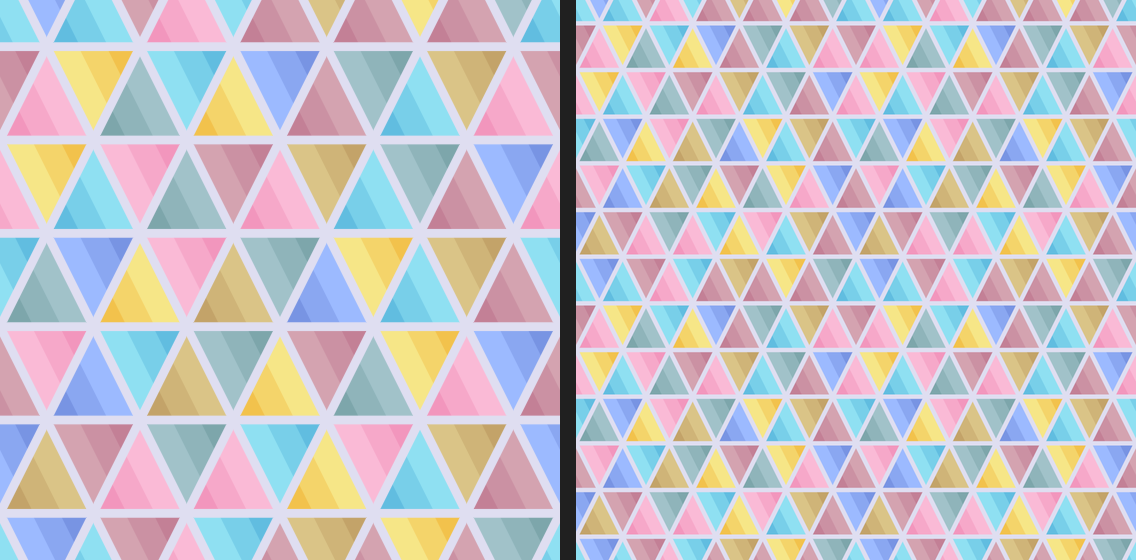
Left: one tile. Right: repeated 2 by 2.
Write a Shadertoy shader that draws this pattern.

```glsl
// Seamless lattice of up and down triangles, six across and six down, split by
// pale bars. Each triangle has three diagonal shades of one pastel colour, and
// a wrapping formula keeps triangles that share an edge in different colours.

const int   REPEATS   = 6;               // triangles across, rows down (even)
const int   TINTS     = 7;
const float HALF_BAR  = 0.047;           // half bar width, in cells
const vec2  BANDS     = vec2(0.36, 0.66); // ends of the dark and middle shade
const float SLANT     = 0.8944;          // cosine for the 2:1 sloping sides
const int   DOWN_SEED = 0;
const int   UP_SEED   = 2;
const vec3  BAR_COLOR = vec3(0.875, 0.87, 0.945);

// Order: rose, sage, cyan, pink, tan, blue, yellow
const vec3 LIGHT[TINTS] = vec3[TINTS](
    vec3(0.83, 0.64, 0.69), vec3(0.63, 0.76, 0.79), vec3(0.56, 0.88, 0.95),
    vec3(0.98, 0.73, 0.84), vec3(0.855, 0.77, 0.53), vec3(0.61, 0.73, 1.0),
    vec3(0.965, 0.90, 0.53));
const vec3 DARK[TINTS] = vec3[TINTS](
    vec3(0.765, 0.50, 0.59), vec3(0.49, 0.65, 0.67), vec3(0.38, 0.74, 0.88),
    vec3(0.95, 0.59, 0.74), vec3(0.765, 0.64, 0.41), vec3(0.47, 0.58, 0.89),
    vec3(0.95, 0.76, 0.30));

int wrap(int i) { return (i % REPEATS + REPEATS) % REPEATS; }

// Each row steps through the palette with its own stride and start
int rowTint(int col, int row, int seed) {
    col = wrap(col);
    row = wrap(row);
    int stride = 1 + (row * 5 + seed) % (TINTS - 1);
    int start = row * row * 3 + seed * 2;
    return (col * stride + start) % TINTS;
}

// Upward triangles skip the tints of the three triangles they touch
int upTint(int col, int row) {
    int left  = rowTint(col - 1, row, DOWN_SEED);
    int right = rowTint(col, row, DOWN_SEED);
    int below = rowTint(col - (row & 1), row - 1, DOWN_SEED);
    int tint  = rowTint(col, row, UP_SEED);
    for (int i = 0; i < 3; i++)
        if (tint == left || tint == right || tint == below)
            tint = (tint + 3) % TINTS;
    return tint;
}

void mainImage(out vec4 fragColor, in vec2 fragCoord) {
    float cells = float(REPEATS);
    vec2 p = fragCoord / iResolution.xy * cells;
    float pixel = cells / min(iResolution.x, iResolution.y);

    // Skewed cell: odd rows shift by half, then x leans along the left side
    p.y -= 0.5;
    int row = wrap(int(floor(p.y)));
    float y = fract(p.y);
    float skewX = p.x + 0.5 * float(row & 1) - 0.5 * y;
    int col = int(floor(skewX));
    vec2 f = vec2(fract(skewX), y);

    // Turn downward triangles by half a turn so both share one shape
    bool up = f.x + f.y < 1.0;
    int tint = up ? upTint(col, row) : rowTint(col, row, DOWN_SEED);
    if (!up) f = 1.0 - f;

    // Diagonal shades, parallel to one side
    float across = f.x + f.y;
    float soft = 0.7 * pixel / SLANT;
    vec2 shade = smoothstep(BANDS - soft, BANDS + soft, vec2(across));
    vec3 color = mix(DARK[tint], LIGHT[tint], 0.5 * (shade.x + shade.y));

    // Bars along the three sides
    float side = min(f.y, SLANT * min(f.x, 1.0 - across));
    float inside = smoothstep(-0.7 * pixel, 0.7 * pixel, side - HALF_BAR);
    fragColor = vec4(mix(BAR_COLOR, color, inside), 1.0);
}
```
